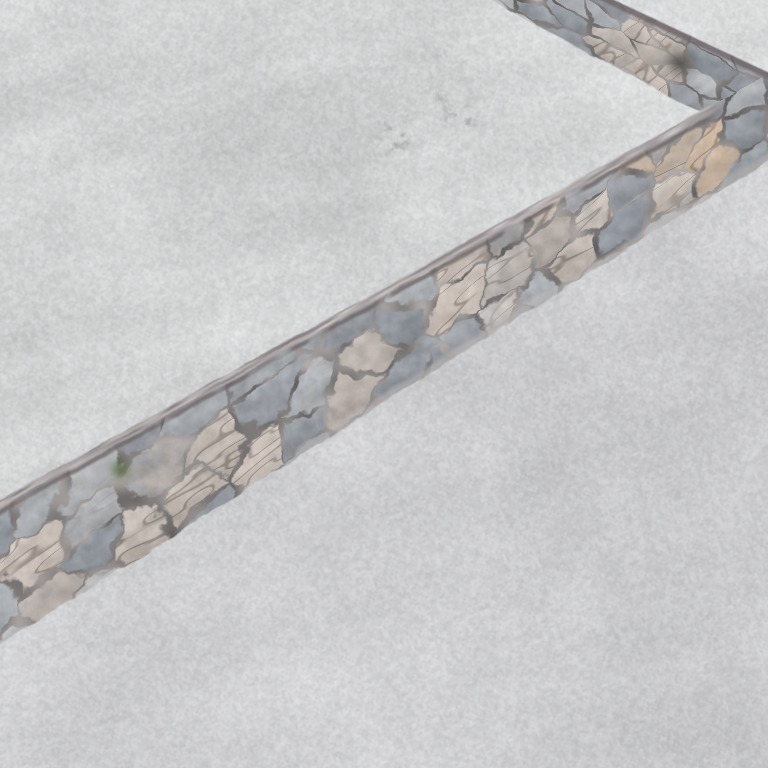
Reproduce this texture procedurally as a WebGL 1 fragment shader.

```glsl
precision highp float;
// Pale concrete slabs divided by two meeting channels of set flat stones.
uniform vec2 u_resolution;

float hash(vec2 p) {
  vec3 q = fract(vec3(p.xyx) * 0.1031);
  q += dot(q, q.yzx + 33.33);
  return fract((q.x + q.y) * q.z);
}

float noise(vec2 p) {
  vec2 i = floor(p), f = fract(p);
  f = f * f * (3.0 - 2.0 * f);
  return mix(mix(hash(i), hash(i + vec2(1.0, 0.0)), f.x),
             mix(hash(i + vec2(0.0, 1.0)), hash(i + vec2(1.0)), f.x), f.y);
}

float fbm(vec2 p) {
  float sum = 0.0, amp = 0.5;
  for (int i = 0; i < 4; i++) {
    sum += amp * noise(p);
    p = mat2(1.6, 1.2, -1.2, 1.6) * p + 7.3;
    amp *= 0.5;
  }
  return sum;
}

float blob(vec2 p, vec2 centre, float radius) {
  vec2 d = (p - centre) / radius;
  return exp(-dot(d, d));
}

float line(float d, float halfWidth, float soft) {
  return 1.0 - smoothstep(halfWidth - soft, halfWidth + soft, abs(d));
}

vec2 cellPoint(vec2 cell) {
  return cell + 0.12 + 0.76 * vec2(hash(cell + 3.7), hash(cell + 41.2));
}

// xy: offset to the nearest stone centre, z: border distance, w: stone id
vec4 stoneCells(vec2 p) {
  vec2 base = floor(p), nearest = vec2(9.0);
  float id = 0.0, border = 9.0;
  for (int j = -1; j <= 1; j++) for (int i = -1; i <= 1; i++) {
    vec2 cell = base + vec2(float(i), float(j));
    vec2 d = cellPoint(cell) - p;
    if (dot(d, d) < dot(nearest, nearest)) { nearest = d; id = hash(cell + 17.0); }
  }
  for (int j = -2; j <= 2; j++) for (int i = -2; i <= 2; i++) {
    vec2 d = cellPoint(base + vec2(float(i), float(j))) - p;
    vec2 gap = d - nearest;
    if (dot(gap, gap) > 0.0001) border = min(border, dot(0.5 * (d + nearest), normalize(gap)));
  }
  return vec4(nearest, border, id);
}

// Where sandy stones gather; the rest are slate
float sandiness(vec2 p) {
  float s = blob(p, vec2(0.05, 0.25), 0.07) + blob(p, vec2(0.20, 0.345), 0.07);
  s += blob(p, vec2(0.31, 0.42), 0.05) + blob(p, vec2(0.45, 0.53), 0.065);
  s += blob(p, vec2(0.61, 0.62), 0.05) + blob(p, vec2(0.71, 0.70), 0.06);
  s += blob(p, vec2(0.77, 0.68), 0.04) + blob(p, vec2(0.85, 0.78), 0.04);
  return s + blob(p, vec2(0.92, 0.79), 0.04) + blob(p, vec2(0.83, 0.93), 0.06);
}

vec3 stones(vec2 p, float low, float top, float left, float right) {
  bool branch = p.y > top;
  vec2 cells = branch ? vec2(21.0, 3.6) : vec2(12.5, 2.7);
  float slope = branch ? -0.5 : 0.59;
  float width = branch ? right - left : top - low;
  float shrink = branch ? 1.0 : 1.0 - 0.41 * p.x;
  float along = branch ? p.x : -log(shrink) / 0.41;
  float across = (p.y - (branch ? left : low)) / width;
  vec2 warp = vec2(fbm(p * 45.0), fbm(p * 45.0 + 19.0)) - 0.47;
  vec4 cell = stoneCells(vec2(along, across) * cells + warp * 0.45);
  float dx = cell.x / cells.x * shrink;
  vec2 centre = p + vec2(dx, slope * dx + cell.y / cells.y * width);

  float warm = smoothstep(0.3, 0.7, sandiness(centre) + 0.5 * (cell.w - 0.5));
  vec3 slate = mix(vec3(0.55, 0.57, 0.60), vec3(0.71, 0.72, 0.73), cell.w);
  vec3 sand = mix(vec3(0.69, 0.66, 0.64), vec3(0.79, 0.75, 0.72), cell.w);
  float ochre = blob(centre, vec2(0.85, 0.78), 0.03) + blob(centre, vec2(0.92, 0.79), 0.03);
  sand = mix(sand, vec3(0.79, 0.70, 0.61), min(ochre, 1.0));
  vec3 col = mix(slate, sand, warm);
  // Split layers, speckle and a lit upper side
  float tilt = p.y - (0.25 + 0.6 * cell.w) * p.x;
  float layers = noise(vec2(p.x * 28.0, tilt * 95.0) + cell.w * 50.0);
  col -= 0.17 * warm * line(layers - 0.5, 0.05, 0.05) * step(0.4, cell.w);
  col += 0.06 * (layers - 0.5) + 0.16 * (fbm(p * 70.0) - 0.47);
  col += 0.07 * clamp(-cell.y, -0.5, 0.5);
  float joint = 0.10 * noise(p * 48.0 + 8.0) - 0.01;
  vec3 mortar = mix(vec3(0.37, 0.36, 0.36), vec3(0.70, 0.68, 0.67), noise(p * 40.0));
  return mix(mortar, col, smoothstep(joint - 0.02, joint + 0.05, cell.z));
}

vec3 concrete(vec2 p, float lower) {
  vec3 col = mix(vec3(0.822, 0.826, 0.828), vec3(0.806, 0.808, 0.816), lower);
  float streak = fbm(vec2(p.x * 3.0, (p.y - 0.28 * p.x) * 15.0));
  col += 0.10 * (streak - 0.47) * (1.0 - 0.6 * lower);
  col += 0.11 * (fbm(p * 7.0 + 5.0) - 0.47);
  col -= lower * (0.03 * blob(p, vec2(0.78, 0.38), 0.24) + 0.015 * blob(p, vec2(0.85, 0.06), 0.18));
  col += 0.02 * blob(p, vec2(0.74, 0.90), 0.14);
  // Scuffed patches
  float scuff = blob(p, vec2(0.515, 0.822), 0.022) + blob(p, vec2(0.60, 0.843), 0.02);
  scuff += 0.6 * blob(p, vec2(0.57, 0.873), 0.018) + 0.5 * blob(p, vec2(0.57, 0.937), 0.02);
  col -= 0.16 * scuff * smoothstep(0.45, 0.7, fbm(p * 95.0));
  vec2 grit = vec2(p.x + 0.4 * p.y, p.y - 0.4 * p.x);
  return col + 0.055 * (noise(grit * 270.0) - 0.5) + 0.04 * (noise(grit * 140.0) - 0.5);
}

void main() {
  vec2 p = gl_FragCoord.xy / u_resolution;
  float wobble = (fbm(p * 40.0) - 0.47) * 0.012;
  float low = 0.160 + 0.632 * p.x + wobble;
  float top = 0.349 + 0.5545 * p.x + 0.4 * wobble;
  float left = 1.341 - 0.535 * p.x + 0.6 * wobble;
  float right = 1.376 - 0.470 * p.x;

  // Channel area: outside all three slabs
  float slab = min(p.y - top, left - p.y);
  float inside = min(min(p.y - low, right - p.y), -slab);
  vec3 bed = stones(p, low, top, left, right);
  float rim = line(p.y - low, 0.010, 0.005) * smoothstep(0.25, 0.5, p.x);
  bed = mix(bed, vec3(0.73, 0.71, 0.70), 0.6 * rim);
  bed = mix(bed, vec3(0.30, 0.30, 0.28), 0.8 * blob(p, vec2(0.885, 0.918), 0.016));
  bed = mix(bed, vec3(0.36, 0.43, 0.27), 0.8 * blob(p, vec2(0.157, 0.389), 0.011));

  // Worn curb over a broken shadow, and the far slab's dark lip
  float depth = top - p.y;
  float reach = 1.0 - smoothstep(0.915, 0.945, p.x);
  float grain = noise(vec2(p.x * 40.0, depth * 260.0));
  vec3 curb = mix(vec3(0.50, 0.47, 0.48), vec3(0.75, 0.73, 0.73), grain);
  curb += 0.05 * smoothstep(0.38, 0.42, p.x);
  float worn = reach * smoothstep(0.1, 0.6, noise(p * 36.0));
  bed = mix(bed, vec3(0.42, 0.39, 0.39), 0.75 * worn * line(depth - 0.015, 0.004, 0.003));
  bed = mix(bed, curb, reach * line(depth - 0.005, 0.007, 0.003));
  bed = mix(bed, vec3(0.43, 0.39, 0.40), 0.8 * line(right - p.y - 0.004, 0.005, 0.003));

  vec3 ground = concrete(p, step(p.y, 0.5 * (low + top)));
  vec3 col = mix(ground, bed, smoothstep(-0.002, 0.002, inside));
  gl_FragColor = vec4(clamp(col, 0.0, 1.0), 1.0);
}
```
